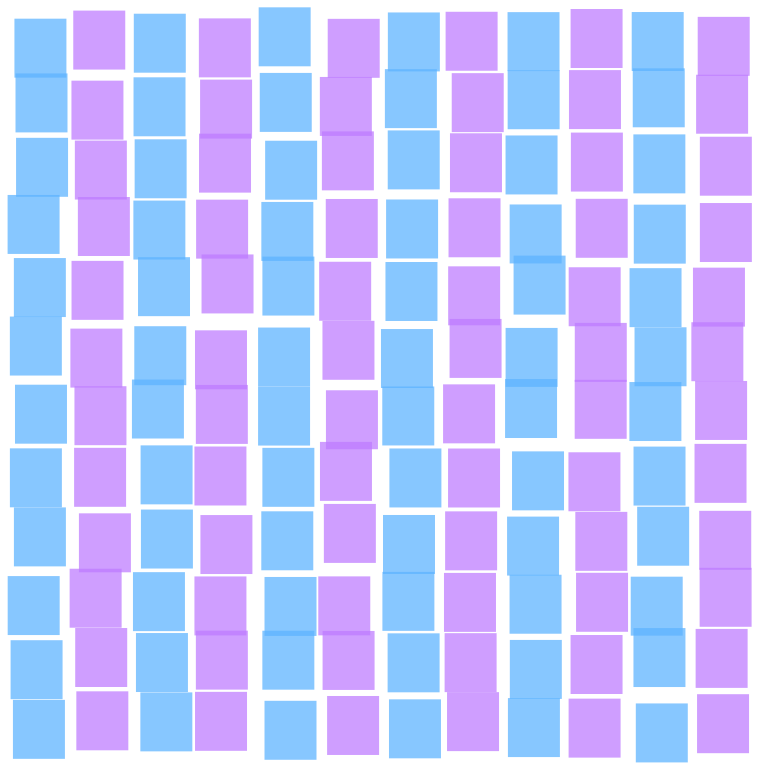
Reproduce this pattern procedurally as a Shadertoy shader.

```glsl
// A loose grid of translucent tiles on white, in columns alternating blue and
// violet. Each tile is a box nudged inside its slot by a hash; neighbours in a
// column sometimes overlap, and alpha blending makes those bands deeper.

#define GRID_COUNT  12.0                  // tiles across and down
#define PITCH       0.0810                // slot spacing
#define GRID_ORIGIN vec2(0.0092, 0.0068)  // left and top margins
#define TILE_SIZE   vec2(0.0677, 0.0768)
#define JITTER      vec2(0.0126, 0.0184)  // largest shift right and down
#define TILE_ALPHA  0.74
#define PAPER       vec3(1.0)
#define BLUE        vec3(0.365, 0.703, 1.0)
#define VIOLET      vec3(0.743, 0.484, 1.0)
#define SEED        17.0

// Two uniform random values per slot
vec2 hash22(vec2 p)
{
    vec3 q = fract(vec3(p.xyx) * vec3(0.1031, 0.1030, 0.0973));
    q += dot(q, q.yzx + 33.33);
    return fract((q.xx + q.yz) * q.zy);
}

// Antialiased box: 1 inside, 0 outside, ramping over one pixel
float boxCoverage(vec2 p, vec2 halfSize, float pixel)
{
    vec2 edge = clamp((halfSize - abs(p)) / pixel + 0.5, 0.0, 1.0);
    return edge.x * edge.y;
}

void mainImage(out vec4 fragColor, in vec2 fragCoord)
{
    // Canvas units, measured down from the top left
    float pixel = 1.0 / min(iResolution.x, iResolution.y);
    vec2 pos = vec2(fragCoord.x, iResolution.y - fragCoord.y) * pixel;
    vec2 gridPos = pos - GRID_ORIGIN;
    vec2 slot = floor(gridPos / PITCH);

    // Blend every tile that can reach this point
    vec3 color = PAPER;
    for (int row = -1; row <= 1; row++)
    for (int col = -1; col <= 1; col++)
    {
        vec2 id = slot + vec2(col, row);
        if (any(lessThan(id, vec2(0.0))) ||
            any(greaterThanEqual(id, vec2(GRID_COUNT)))) continue;

        vec2 corner = id * PITCH + JITTER * hash22(id + SEED);
        vec2 local = gridPos - corner - 0.5 * TILE_SIZE;
        float coverage = boxCoverage(local, 0.5 * TILE_SIZE, pixel);
        vec3 ink = mod(id.x, 2.0) < 0.5 ? BLUE : VIOLET;
        color = mix(color, ink, TILE_ALPHA * coverage);
    }

    fragColor = vec4(color, 1.0);
}
```
